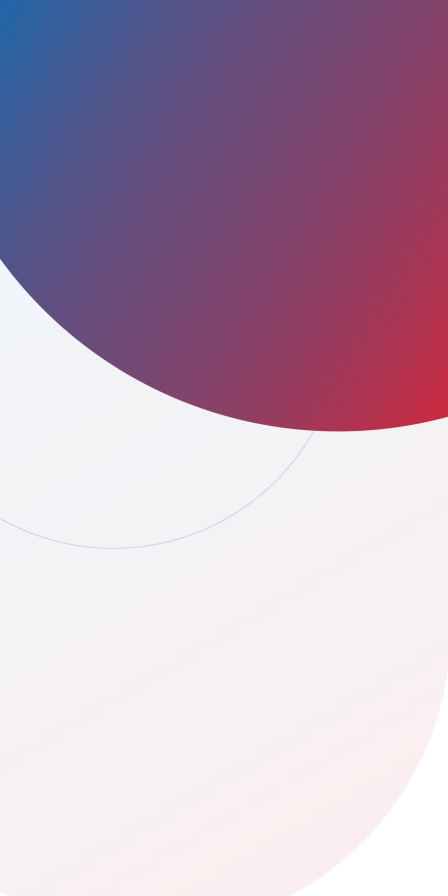
Write a WebGL 1 fragment shader that draws this background.

```glsl
precision highp float;
// Pale tinted panel with a rounded corner, a thin ring and a large blue-to-red disc.

uniform vec2 u_resolution;

const float TAU = 6.2831853;

const vec3 WHITE = vec3(1.0);
const vec3 DISC_BLUE = vec3(0.12, 0.40, 0.66);
const vec3 DISC_RED = vec3(0.78, 0.17, 0.26);
const vec3 PANEL_COOL = vec3(0.943, 0.957, 0.975);
const vec3 PANEL_MID = vec3(0.963, 0.945, 0.954);
const vec3 PANEL_WARM = vec3(0.985, 0.935, 0.942);
const vec3 RING_COLOR = vec3(0.79, 0.85, 0.90);

float circleDistance(vec2 p, vec2 center, float radius) {
  return length(p - center) - radius;
}

// Coverage of a shape from its signed distance, softened over one pixel
float coverage(float dist, float pixel) {
  return 1.0 - smoothstep(-0.5 * pixel, 0.5 * pixel, dist);
}

// Position along a direction, remapped to 0..1 between two stops
float ramp(vec2 p, vec2 direction, float start, float end) {
  return clamp((dot(p, direction) - start) / (end - start), 0.0, 1.0);
}

vec3 panelColor(vec2 p) {
  vec2 direction = vec2(0.51, 0.86);
  vec3 color = mix(PANEL_COOL, PANEL_MID, ramp(p, direction, 0.50, 1.50));
  float warmth = smoothstep(0.0, 1.0, ramp(p, direction, 1.65, 1.95));
  return mix(color, PANEL_WARM, warmth);
}

vec3 discColor(vec2 p) {
  float t = ramp(p, vec2(0.85, 0.53), 0.0, 1.32);
  // Steepen the blend toward both ends
  t += 0.05 * sin(TAU * t);
  return mix(DISC_BLUE, DISC_RED, t);
}

// Panel whose lower end is a half circle below straight sides
float panelDistance(vec2 p, vec2 center, float radius) {
  vec2 offset = p - center;
  return length(vec2(offset.x, max(offset.y, 0.0))) - radius;
}

void main() {
  // Canvas-width units, measured from the top left with y pointing down
  vec2 p = vec2(gl_FragCoord.x, u_resolution.y - gl_FragCoord.y) / u_resolution.x;
  float pixel = 1.5 / u_resolution.x;

  // Panel
  float panel = panelDistance(p, vec2(0.333, 1.406), 0.672);
  vec3 color = mix(WHITE, panelColor(p), coverage(panel, pixel));

  // Thin ring
  float ring = abs(circleDistance(p, vec2(0.253, 0.711), 0.513)) - 0.0013;
  color = mix(color, RING_COLOR, coverage(ring, pixel));

  // Large disc
  float disc = circleDistance(p, vec2(0.755, 0.031), 0.932);
  color = mix(color, discColor(p), coverage(disc, pixel));

  gl_FragColor = vec4(color, 1.0);
}
```
